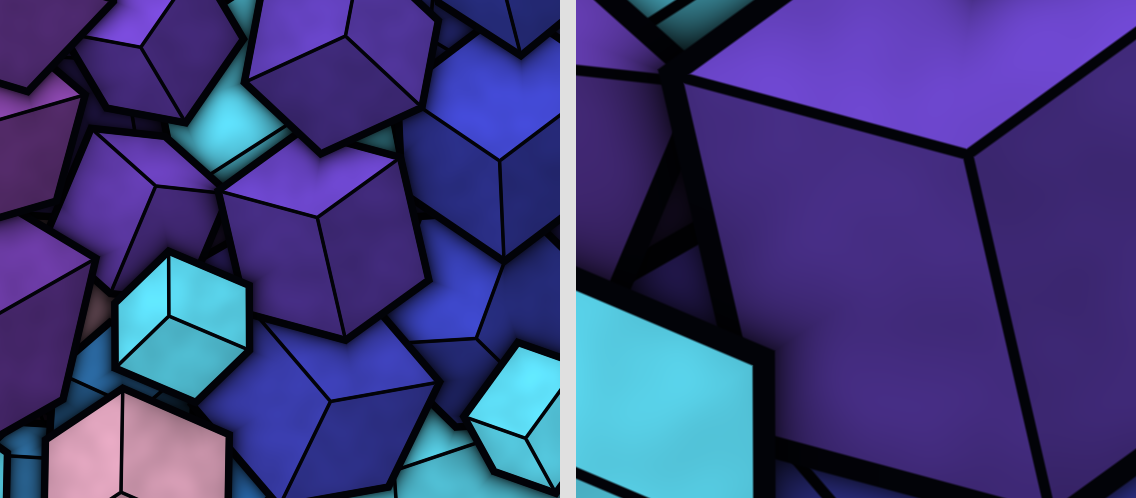
Left, the full canvas; right, a detail of the centre.
This background is drawn by a Shadertoy shader. Its source:

```glsl
// Heap of tilted, flat-shaded boxes with heavy black outlines and soft shadows.
// Boxes are spread by a low-discrepancy sequence and painted back to front;
// each is an orthographic ray-slab test whose plane gaps give edge distances.

const int   BOX_COUNT    = 72;
const float SIZE_MIN     = 0.088;   // half extents, in canvas heights
const float SIZE_MAX     = 0.215;
const float OUTLINE      = 0.0075;  // half width of the silhouette line
const float INNER_LINE   = 0.0036;  // half width of the lines between faces
const float SHADOW_REACH = 0.020;
const float SHADOW_DEPTH = 0.62;
const float EDGE_SHADE   = 0.12;
const float MOTTLE       = 0.12;
const float SOFTNESS     = 0.0010;
const vec3  LIGHT  = vec3(-0.28, 0.66, 0.52);
const vec3  INK    = vec3(0.008, 0.010, 0.030);
const vec3  PLUM   = vec3(0.62, 0.31, 0.74);
const vec3  VIOLET = vec3(0.44, 0.27, 0.79);
const vec3  INDIGO = vec3(0.25, 0.29, 0.82);
const vec3  NAVY   = vec3(0.23, 0.16, 0.58);
const vec3  BLUE   = vec3(0.18, 0.46, 0.76);
const vec3  SKY    = vec3(0.30, 0.70, 0.98);
const vec3  CYAN   = vec3(0.38, 0.90, 1.00);
const vec3  ROSE   = vec3(0.90, 0.66, 0.76);

vec3 hash3(float n) {
    vec3 p = fract(n * vec3(0.1031, 0.1030, 0.0973));
    p += dot(p, p.yzx + 33.33);
    return fract((p.xxy + p.yzz) * p.zyx);
}

vec2 gradient(vec2 cell) {
    float a = 6.2832 * hash3(cell.x * 17.0 + cell.y * 59.0 + 701.0).x;
    return vec2(cos(a), sin(a));
}

float gradientNoise(vec2 p) {
    vec2 i = floor(p), f = p - i;
    vec2 w = f * f * f * (f * (f * 6.0 - 15.0) + 10.0);
    vec2 e = vec2(0.0, 1.0);
    float low  = mix(dot(gradient(i), f), dot(gradient(i + e.yx), f - e.yx), w.x);
    float high = mix(dot(gradient(i + e), f - e), dot(gradient(i + 1.0), f - 1.0), w.x);
    return mix(low, high, w.y);
}

float minOf(vec3 v) { return min(v.x, min(v.y, v.z)); }
float maxOf(vec3 v) { return max(v.x, max(v.y, v.z)); }

// Purples run from plum at left to indigo at right; blues gather low and top centre.
vec3 boxColor(vec2 place, vec3 r) {
    float low = 1.0 - smoothstep(0.12, 0.42, place.y);
    float top = smoothstep(0.62, 0.85, place.y)
              * (1.0 - smoothstep(0.14, 0.30, abs(place.x - 0.55)));
    float coolChance = mix(0.08, 0.84, max(low, top));
    if (r.x < coolChance) {
        vec3 cool = mix(BLUE, SKY, smoothstep(0.35, 0.60, r.y));
        return mix(cool, CYAN, smoothstep(0.50, 0.75, r.y + 0.35 * top));
    }
    if (r.x > 0.90 && place.x < 0.4) return ROSE;
    float across = place.x + 0.35 * (r.y - 0.5);
    vec3 warm = mix(PLUM, VIOLET, smoothstep(0.0, 0.38, across));
    warm = mix(warm, INDIGO, smoothstep(0.42, 0.75, across));
    return mix(warm, NAVY, 0.9 * smoothstep(0.55, 0.85, r.z));
}

void paintBox(inout vec3 col, vec2 p, vec2 center, float id, vec3 tint, float aa) {
    vec3 r = hash3(id + 11.3), s = hash3(id + 47.7);

    // View direction and screen axes, expressed in the frame of the box
    vec3 d = normalize(0.45 + 0.75 * r);
    vec3 side = normalize(cross(d, vec3(0.0, 0.0, 1.0)));
    float angle = 6.2832 * s.x;
    vec3 u = cos(angle) * side + sin(angle) * cross(d, side);
    vec3 v = cross(d, u);

    // Depths of the three front and three back planes under this point
    vec3 halfSize = mix(SIZE_MIN, SIZE_MAX, s.y * s.y) * mix(vec3(0.85), vec3(1.15), r.zxy);
    vec3 q = (p.x - center.x) * u + (p.y - center.y) * v;
    vec3 front = (halfSize - q) / d;
    vec3 back = (-halfSize - q) / d;

    // Depth gaps over slope differences are distances to the projected edges
    vec3 gx = u / d, gy = v / d;
    vec3 dx = gx - gx.yzx, dy = gy - gy.yzx;
    vec3 slope = sqrt(dx * dx + dy * dy);
    float inside = min(minOf((front - back.yzx) / slope), minOf((front.yzx - back) / slope));
    vec3 gap = (front - front.yzx) / slope;
    vec3 face = min(-gap, gap.zxy);

    // Soft shadow on whatever lies behind
    col *= 1.0 - SHADOW_DEPTH * exp(-max(-inside - OUTLINE, 0.0) / SHADOW_REACH);

    // Flat face tones, gentler on pale tints, falling off toward the outline
    vec3 lit = clamp(u * LIGHT.x + v * LIGHT.y + d * LIGHT.z, 0.0, 1.0);
    vec3 tones = 0.58 + 0.52 * lit + 0.14 * (s.zxy - 0.5);
    tones = mix(tones, vec3(1.0), 0.6 * smoothstep(0.3, 0.9, tint.g));
    vec3 paint = tint * dot(tones, step(0.0, face));
    paint *= 1.0 - EDGE_SHADE * exp(-max(inside, 0.0) / 0.03);
    paint *= 1.0 + MOTTLE * (gradientNoise(p * 7.0 + id) + 0.6 * gradientNoise(p * 19.0));

    // Ink lines, then cover the layers below
    float line = 1.0 - smoothstep(INNER_LINE - aa, INNER_LINE + aa, maxOf(face));
    line = max(line, 1.0 - smoothstep(OUTLINE - aa, OUTLINE + aa, inside));
    col = mix(col, mix(paint, INK, line), smoothstep(-OUTLINE - aa, -OUTLINE + aa, inside));
}

void mainImage(out vec4 fragColor, in vec2 fragCoord) {
    vec2 p = fragCoord / iResolution.y;
    vec2 canvas = vec2(iResolution.x / iResolution.y, 1.0);
    float aa = max(SOFTNESS, 0.6 / iResolution.y);
    vec3 col = NAVY * 0.5;
    for (int i = 0; i < BOX_COUNT; i++) {
        float id = float(i);
        vec3 r = hash3(id + 3.1);
        vec2 place = fract(0.5 + id * vec2(0.7549, 0.5698)) * 1.3 - 0.15;
        place += 0.06 * (hash3(id + 91.9).xy - 0.5);
        paintBox(col, p, place * canvas, id, boxColor(place, r), aa);
    }
    fragColor = vec4(clamp(col, 0.0, 1.0), 1.0);
}
```
